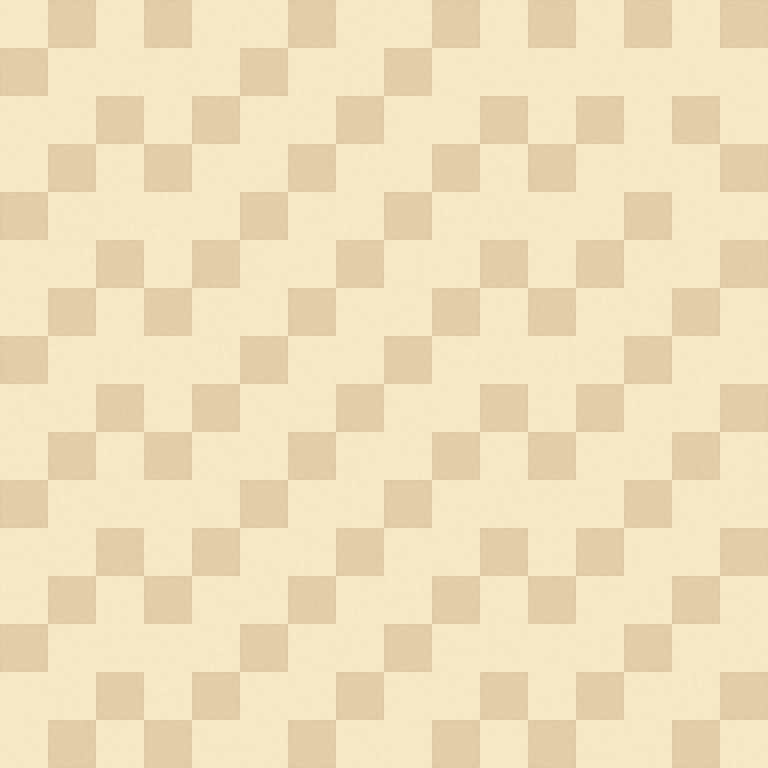
Give the GLSL for this pattern, as a Shadertoy shader.

```glsl
// Stepped twill of tan squares on cream, with one corner woven as a zigzag.

#define CELLS 16.0          // squares across and down
#define REPEAT_X 8.0        // columns per repeat
#define REPEAT_Y 3.0        // rows per repeat
#define STEP_COLUMN 3.0     // column of the repeat where the diagonal jumps
#define CORNER_START 10.0   // column where the zigzag corner begins
#define CREAM vec3(0.968, 0.907, 0.778)
#define TAN vec3(0.887, 0.800, 0.662)
#define RIM_WIDTH 0.04      // in cells
#define RIM_SHADE 0.012
#define GRAIN_SCALE 300.0
#define GRAIN_AMOUNT 0.014

float hash(vec2 p) {
    return fract(sin(dot(p, vec2(127.1, 311.7))) * 43758.5453);
}

float valueNoise(vec2 p) {
    vec2 i = floor(p), f = fract(p);
    f = f * f * (3.0 - 2.0 * f);
    return mix(mix(hash(i), hash(i + vec2(1, 0)), f.x),
               mix(hash(i + vec2(0, 1)), hash(i + vec2(1, 1)), f.x), f.y);
}

// 1 for a tan cell, 0 for a cream one
float tanCell(vec2 cell) {
    cell = clamp(cell, 0.0, CELLS - 1.0);
    float column = cell.x;
    float row = CELLS - 1.0 - cell.y;   // counted from the top
    float local = mod(column, REPEAT_X);

    // rising diagonals that jump by one row within each repeat
    float phase = local + step(STEP_COLUMN, local) - 1.0;
    // alternating columns above the corner diagonal
    if (row < column - CORNER_START) phase = 1.0 - mod(column, 2.0);

    return 1.0 - step(0.5, mod(row + phase, REPEAT_Y));
}

// Blends the four nearest cells across one pixel at their borders
float weave(vec2 grid, float pixel) {
    vec2 corner = floor(grid - 0.5);
    vec2 blend = clamp((fract(grid - 0.5) - 0.5) / pixel + 0.5, 0.0, 1.0);
    float lower = mix(tanCell(corner), tanCell(corner + vec2(1, 0)), blend.x);
    float upper = mix(tanCell(corner + vec2(0, 1)), tanCell(corner + vec2(1, 1)), blend.x);
    return mix(lower, upper, blend.y);
}

void mainImage(out vec4 fragColor, in vec2 fragCoord) {
    vec2 uv = fragCoord / iResolution.xy;
    vec2 grid = uv * CELLS;
    float pixel = CELLS / min(iResolution.x, iResolution.y);

    float cover = weave(grid, pixel);
    vec3 color = mix(CREAM, TAN, cover);

    // faint darker rim inside each tan square
    vec2 fromCenter = abs(fract(grid) - 0.5);
    float edgeDistance = 0.5 - max(fromCenter.x, fromCenter.y);
    color -= RIM_SHADE * cover * (1.0 - smoothstep(0.0, RIM_WIDTH + pixel, edgeDistance));

    // fine paper grain
    color += GRAIN_AMOUNT * (valueNoise(uv * GRAIN_SCALE) - 0.5);

    fragColor = vec4(color, 1.0);
}
```
